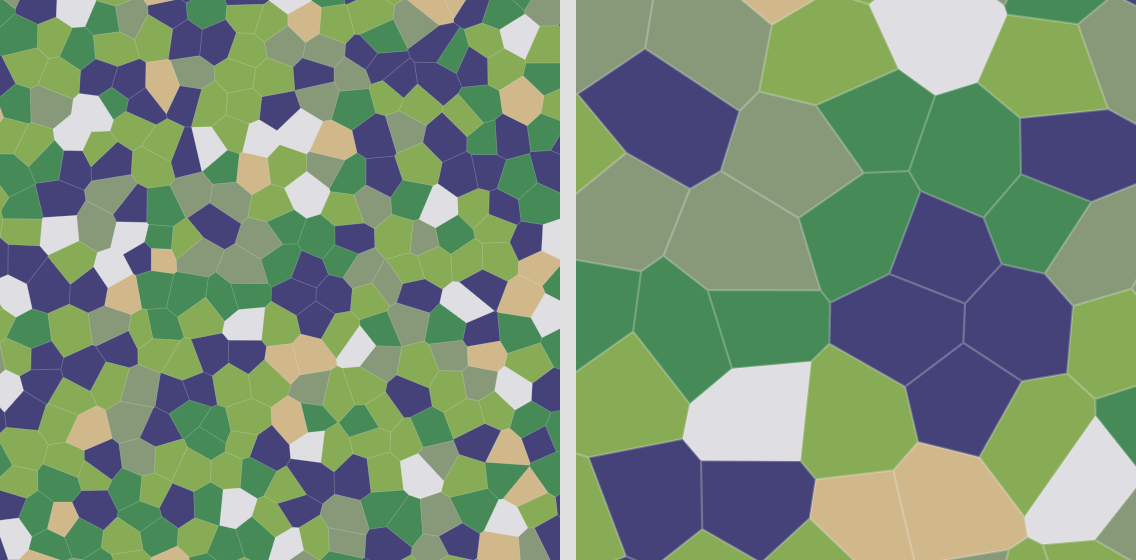
Left: the whole. Right: its middle third, enlarged.
This pattern is drawn by a Shadertoy shader. Its source:

```glsl
// Flat mosaic of irregular polygons in camouflage colours, with faint pale seams.
// Sites on a staggered grid are jittered; each pixel takes the colour of its
// nearest site, and the distance to the nearest bisector draws the seam.

const float COLUMNS      = 16.5;   // cells across the canvas
const float ROW_HEIGHT   = 0.92;   // row spacing, in cell widths
const float JITTER       = 0.42;   // largest site shift, in cell widths
const float SEAM_WIDTH   = 0.0013; // in canvas heights
const float SEAM_OPACITY = 0.28;
const uint  SEED         = 71u;

const vec3 NAVY  = vec3(0.265, 0.260, 0.475);
const vec3 LIME  = vec3(0.533, 0.672, 0.337);
const vec3 GREEN = vec3(0.270, 0.540, 0.340);
const vec3 SAGE  = vec3(0.533, 0.600, 0.475);
const vec3 PALE  = vec3(0.870, 0.872, 0.892);
const vec3 SAND  = vec3(0.820, 0.722, 0.545);
const vec3 SEAM  = vec3(0.92, 0.93, 0.92);

// Integer hash: two values in 0..1 for a cell and a channel
vec2 hash2(ivec2 cell, uint channel) {
    uvec2 v = uvec2(cell + 1000) + uvec2(SEED, channel * 131u);
    v = v * 1664525u + 1013904223u;
    v.x += v.y * 1664525u;
    v.y += v.x * 1664525u;
    v ^= v >> 16u;
    v.x += v.y * 1664525u;
    v.y += v.x * 1664525u;
    v ^= v >> 16u;
    return vec2(v & 0xFFFFu) / 65536.0;
}

// Site of a cell: staggered grid point moved within a small disc
vec2 sitePosition(ivec2 cell) {
    vec2 rnd = hash2(cell, 0u);
    float angle = 6.2832 * rnd.x;
    float stagger = 0.5 * float(cell.y & 1);
    vec2 centre = vec2(float(cell.x) + 0.5 + stagger, (float(cell.y) + 0.5) * ROW_HEIGHT);
    return centre + JITTER * sqrt(rnd.y) * vec2(cos(angle), sin(angle));
}

// Weighted choice from the palette
vec3 cellColour(ivec2 cell) {
    float pick = hash2(cell, 7u).x;
    if (pick < 0.255) return NAVY;
    if (pick < 0.510) return LIME;
    if (pick < 0.700) return GREEN;
    if (pick < 0.840) return SAGE;
    if (pick < 0.930) return PALE;
    return SAND;
}

void mainImage(out vec4 fragColor, in vec2 fragCoord) {
    vec2 p = fragCoord / iResolution.y * COLUMNS;
    float pixel = COLUMNS / iResolution.y;
    ivec2 base = ivec2(floor(p / vec2(1.0, ROW_HEIGHT)));

    // Nearest site
    ivec2 nearCell = base;
    vec2 toNear = vec2(0.0);
    float nearest = 1e5;
    for (int j = -2; j <= 2; j++)
    for (int i = -2; i <= 2; i++) {
        ivec2 cell = base + ivec2(i, j);
        vec2 r = sitePosition(cell) - p;
        float d = dot(r, r);
        if (d < nearest) {
            nearest = d;
            toNear = r;
            nearCell = cell;
        }
    }

    // Nearest bisector and the cell beyond it
    ivec2 nextCell = nearCell;
    float edge = 1e5;
    for (int j = -2; j <= 2; j++)
    for (int i = -2; i <= 2; i++) {
        ivec2 cell = base + ivec2(i, j);
        if (cell == nearCell) continue;
        vec2 r = sitePosition(cell) - p;
        float d = dot(0.5 * (r + toNear), normalize(r - toNear));
        if (d < edge) {
            edge = d;
            nextCell = cell;
        }
    }

    // Smooth fill, then the hairline seam
    float coverage = clamp(0.5 + edge / pixel, 0.0, 1.0);
    vec3 colour = mix(cellColour(nextCell), cellColour(nearCell), coverage);
    float halfSeam = 0.5 * SEAM_WIDTH * COLUMNS;
    float seam = clamp((halfSeam - edge) / pixel + 0.5, 0.0, 1.0);
    colour = mix(colour, SEAM, SEAM_OPACITY * seam);
    fragColor = vec4(colour, 1.0);
}
```
